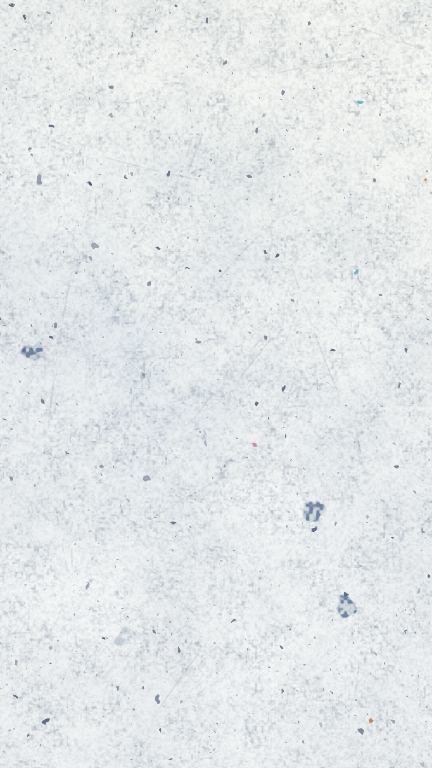
Write a WebGL 1 fragment shader that draws this texture.

```glsl
precision highp float;
uniform vec2 u_resolution;

#define PAPER vec3(0.942, 0.956, 0.957)
#define SHADE vec3(1.0, 0.94, 0.76)
#define INK vec3(0.24, 0.29, 0.40)
#define BLOT_INK vec3(0.36, 0.45, 0.57)
#define CREAM vec3(0.012, 0.008, -0.012)
#define GRAIN_SCALE 250.0
#define GRAIN_DEPTH 0.145
#define CLOUD_DEPTH 0.024
#define PIT_DEPTH 0.11
#define SCRATCH_DEPTH 0.065
#define BLOT_RADIUS 0.026

float hash(vec2 q) {
  vec3 a = fract(q.xyx * 0.1031);
  a += dot(a, a.yzx + 33.33);
  return fract((a.x + a.y) * a.z);
}

float noise(vec2 q) {
  vec2 i = floor(q), f = fract(q);
  f = f * f * (3.0 - 2.0 * f);
  return mix(mix(hash(i), hash(i + vec2(1.0, 0.0)), f.x),
             mix(hash(i + vec2(0.0, 1.0)), hash(i + 1.0), f.x), f.y);
}

float fbm(vec2 q) {
  float sum = 0.0, amp = 0.5;
  for (int i = 0; i < 4; i++) {
    sum += amp * noise(q);
    q = q * 2.1 + 17.3;
    amp *= 0.5;
  }
  return sum / 0.9375;
}

vec2 turn(vec2 v, float angle) {
  float c = cos(angle), s = sin(angle);
  return vec2(c * v.x + s * v.y, c * v.y - s * v.x);
}

// Cellular scatter of ragged slivers: x is coverage, y is a random id
vec2 flecks(vec2 p, float scale, float density, float size) {
  vec2 q = p * scale, cell = floor(q), best = vec2(0.0);
  float soft = 0.8 * scale / u_resolution.x;
  vec2 ragged = size * 0.9 * (vec2(noise(q / size), noise(q / size + 41.0)) - 0.5);
  for (int y = -1; y <= 1; y++) {
    for (int x = -1; x <= 1; x++) {
      vec2 id = cell + vec2(float(x), float(y)) + scale * 3.0;
      if (hash(id + 5.7) > density) continue;
      vec2 centre = id - scale * 3.0 + vec2(hash(id + 1.3), hash(id + 8.9));
      vec2 v = turn(q - centre + ragged, 1.9 + 2.2 * (hash(id + 3.1) - 0.5));
      float r = size * (0.5 + 0.8 * hash(id + 6.2));
      float dist = length(v * vec2(1.0, 1.9)) - r;
      float cover = 1.0 - smoothstep(-soft, soft, dist);
      if (cover > best.x) best = vec2(cover, hash(id + 9.4));
    }
  }
  return best;
}

// Long faint lines, broken along their length
float scratches(vec2 p, float height) {
  float sum = 0.0, px = 1.0 / u_resolution.x;
  for (int i = 0; i < 18; i++) {
    vec2 k = vec2(float(i) * 3.7, 11.0);
    vec2 centre = vec2(hash(k), hash(k + 2.0) * height);
    vec2 v = turn(p - centre, 3.1416 * hash(k + 4.0));
    float reach = 0.07 + 0.2 * hash(k + 6.0);
    v.y += 0.15 * v.x * v.x;
    float line = 1.0 - smoothstep(0.0006, 0.0006 + 1.2 * px, abs(v.y));
    float fade = 1.0 - smoothstep(0.5 * reach, reach, abs(v.x));
    sum += line * fade * smoothstep(0.2, 0.7, noise(v * vec2(45.0, 20.0) + k));
  }
  return min(sum, 1.5);
}

// Round mottled stains
float blots(vec2 p) {
  float sum = 0.0;
  float wobble = 0.022 * (noise(p * 55.0) - 0.5);
  for (int i = 0; i < 4; i++) {
    float n = float(i);
    vec2 centre = vec2(0.08 + n * (0.94 - 0.29 * n), 0.96 + n * (0.0725 * n - 0.4375));
    float r = length(p - centre) + wobble;
    float body = 1.0 - smoothstep(0.65 * BLOT_RADIUS, BLOT_RADIUS, r);
    sum += body * (n > 2.5 ? 0.25 : 0.9);
  }
  return sum * (0.2 + 0.8 * smoothstep(0.25, 0.75, noise(p * 125.0)));
}

void main() {
  vec2 p = gl_FragCoord.xy / u_resolution.x;
  float height = u_resolution.y / u_resolution.x;

  // Cloudy wear and fine grain
  float wear = fbm(p * 5.0 + 3.0);
  float mottle = fbm(p * 22.0 + 9.0);
  float grain = 0.55 * noise(p * GRAIN_SCALE) + 0.45 * noise(p * GRAIN_SCALE * 0.5 + 70.0);
  float centreHaze = exp(-7.0 * dot(p - vec2(0.45, 1.02), p - vec2(0.45, 1.02)));
  float shade = GRAIN_DEPTH * grain * grain * (0.35 + 1.3 * mottle);
  shade += CLOUD_DEPTH * (3.0 * (wear - 0.5) + 0.5 * centreHaze);

  // Pits and woven hairs
  float worn = smoothstep(0.35, 0.65, mottle);
  shade += PIT_DEPTH * worn * smoothstep(0.68, 0.95, noise(p * 135.0 + 30.0));
  float hairs = smoothstep(0.78, 0.96, noise(p * vec2(38.0, 230.0)))
              + smoothstep(0.80, 0.97, noise(p * vec2(230.0, 34.0) + 50.0));
  shade += 0.045 * hairs * worn + SCRATCH_DEPTH * scratches(p, height);

  vec3 color = PAPER - SHADE * max(shade, -0.01);
  color -= vec3(0.022, 0.012, 0.0) * centreHaze * smoothstep(0.4, 0.7, wear);
  color += CREAM * smoothstep(0.9, 2.2, p.y + 0.5 * p.x);

  // Stains and dark flecks
  color = mix(color, BLOT_INK, clamp(blots(p), 0.0, 0.85));
  vec2 dust = flecks(p, 45.0, 0.2, 0.11);
  vec2 chips = flecks(p + 2.0, 16.0, 0.28, 0.085);
  vec2 gouges = flecks(p + 5.0, 6.0, 0.2, 0.055);
  color = mix(color, INK, dust.x * (0.12 + 0.4 * dust.y));
  color = mix(color, INK, chips.x * (0.2 + 0.6 * chips.y));
  color = mix(color, INK, gouges.x * (0.4 + 0.5 * gouges.y));

  // Rare tinted specks, mostly toward the right
  vec2 speck = flecks(p + 8.0, 6.0, 0.22, 0.045);
  vec3 tint = mix(vec3(0.78, 0.40, 0.20), vec3(0.80, 0.25, 0.55), step(0.4, speck.y));
  tint = mix(tint, vec3(0.30, 0.66, 0.72), step(0.8, speck.y));
  color = mix(color, tint, 0.75 * speck.x * smoothstep(0.35, 0.7, p.x));

  gl_FragColor = vec4(clamp(color, 0.0, 1.0), 1.0);
}
```
